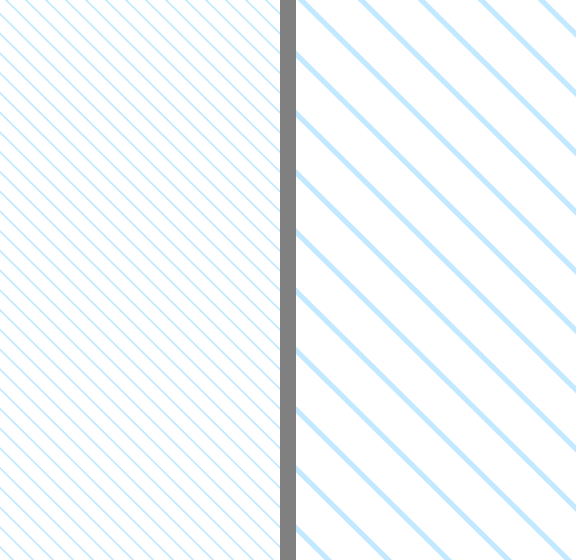
Left: the whole. Right: its middle third, enlarged.
Write a Shadertoy shader that draws this pattern.

```glsl
// Thin pale blue diagonal pinstripes falling to the right on white

// Distance to the nearest stripe centre; freq holds stripes per canvas width
float stripeDistance(vec2 p, vec2 freq, float phase) {
    float t = dot(p, freq) + phase;
    return abs(fract(t + 0.5) - 0.5) / length(freq);
}

void mainImage(out vec4 fragColor, in vec2 fragCoord) {
    // Canvas width is one unit
    vec2 p = fragCoord / iResolution.x;
    float pixel = 1.0 / iResolution.x;

    // 14 stripes across, slightly tighter spacing down
    float d = stripeDistance(p, vec2(14.0, 14.18), 0.34);
    float ink = 1.0 - smoothstep(-0.6 * pixel, 0.6 * pixel, d - 0.0031);

    vec3 color = mix(vec3(1.0), vec3(0.76, 0.915, 1.0), ink);
    fragColor = vec4(color, 1.0);
}
```
